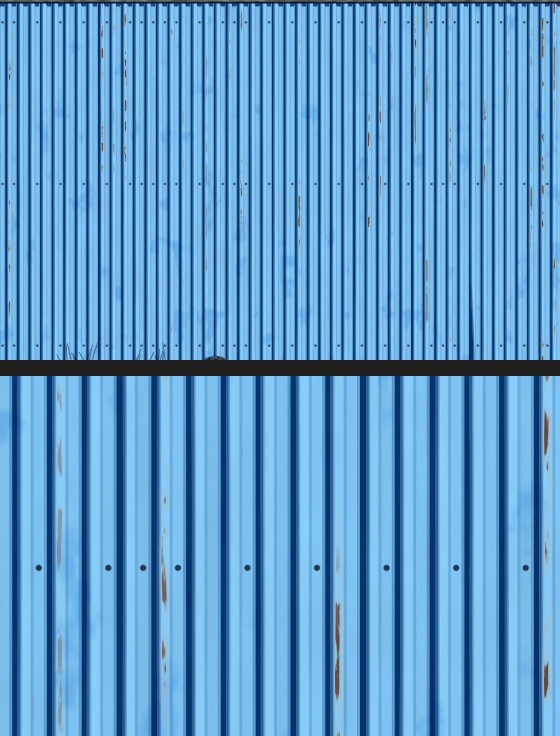
Top: the whole. Bottom: its middle third, enlarged.
Write a WebGL 2 fragment shader that draws this texture.

```glsl
#version 300 es
precision highp float;

uniform vec2 u_resolution;
out vec4 outColor;

const float RIBS = 48.3;
const float RIB_SHIFT = 0.405;
const vec3 PAINT = vec3(0.49, 0.76, 0.94);
const vec3 SLOPE = vec3(0.34, 0.59, 0.79);
const vec3 HALF_SHADE = vec3(0.16, 0.38, 0.59);
const vec3 SHADE = vec3(0.02, 0.20, 0.43);
const vec3 INK = vec3(0.03, 0.07, 0.16);
const vec3 RAIL = vec3(0.35, 0.39, 0.41);
const vec3 BARE = vec3(0.64, 0.73, 0.78);
const vec3 RUST = vec3(0.38, 0.23, 0.15);

float hash(vec2 p) {
  vec3 q = fract(p.xyx * vec3(0.1031, 0.1030, 0.0973));
  q += dot(q, q.yzx + 33.33);
  return fract((q.x + q.y) * q.z);
}

float noise(vec2 p) {
  vec2 i = floor(p), f = fract(p);
  f = f * f * (3.0 - 2.0 * f);
  return mix(mix(hash(i), hash(i + vec2(1, 0)), f.x),
             mix(hash(i + vec2(0, 1)), hash(i + vec2(1, 1)), f.x), f.y);
}

float fbm(vec2 p) {
  float sum = 0.0, gain = 0.5;
  for (int i = 0; i < 4; i++) {
    sum += gain * noise(p);
    p = p * 2.03 + 17.0;
    gain *= 0.5;
  }
  return sum;
}

// Soft-edged interval from a to b
float band(float x, float a, float b, float aa) {
  return clamp((x - a) / aa + 0.5, 0.0, 1.0) * clamp((b - x) / aa + 0.5, 0.0, 1.0);
}

float fill(float d, float aa) {
  return 1.0 - smoothstep(-aa, aa, d);
}

float segment(vec2 p, vec2 a, vec2 b) {
  vec2 v = b - a;
  return length(p - a - v * clamp(dot(p - a, v) / dot(v, v), 0.0, 1.0));
}

// Cross-section of one rib: shadow, lit crest, slope, flat pan
vec3 ribColor(float f, float id, float y, float aa) {
  float widen = 0.04 * (hash(vec2(id, 3.0)) - 0.5) + 0.012 * (noise(vec2(id * 7.0, y * 9.0)) - 0.5);
  float bend = id == 40.0 ? 0.22 * smoothstep(0.24, 0.0, y) : 0.0;
  float edge = 0.21 + widen + bend;
  vec3 col = PAINT * (0.98 + 0.04 * hash(vec2(id, 8.0)));
  col = mix(col, PAINT * vec3(1.08, 1.05, 1.03), band(f, 0.34, 0.56, aa));
  col = mix(col, mix(PAINT, SLOPE, 0.55), band(f, 0.58, 0.66, aa));
  col = mix(col, SLOPE, band(f, edge + 0.06, edge + 0.11, aa));
  col = mix(col, HALF_SHADE, band(f, edge, edge + 0.07, aa));
  col = mix(col, SLOPE, max(band(f, 0.0, 0.05, aa), band(f, 0.96, 1.1, aa)));
  return mix(col, SHADE, band(f, 0.045, edge, aa));
}

// Scraped paint with rusted cores, running down some crests
vec3 weather(vec3 col, float f, float id, vec2 uv, float aa) {
  float worn = smoothstep(0.62, 0.95, hash(vec2(id, 21.0)) + 0.14 * uv.x);
  float reach = noise(vec2(id * 13.7, uv.y * 5.0)) + 0.25 * uv.y;
  float grain = fbm(vec2(f * 5.0 + id * 9.0, uv.y * 34.0));
  float lane = 0.40 + 0.05 * (noise(vec2(id * 5.0, uv.y * 18.0)) - 0.5);
  float bare = band(f, lane - 0.10, lane + 0.14, aa + 0.06);
  col = mix(col, BARE, 0.7 * bare * worn * smoothstep(0.40, 0.85, reach) * smoothstep(0.25, 0.6, grain));
  float core = band(f, lane - 0.05, lane + 0.07, aa);
  float rust = smoothstep(0.48, 0.62, grain) * smoothstep(0.55, 0.85, reach);
  return mix(col, RUST, 0.9 * core * worn * rust);
}

// Screws in three rows, mostly on every second pan
float screws(float f, float id, vec2 uv, float aspect, float px) {
  float hit = 0.0;
  float kept = max(step(mod(id, 2.0), 0.5), step(0.8, hash(vec2(id, 5.0))));
  for (int i = 0; i < 3; i++) {
    float row = 0.04 + 0.449 * float(i);
    vec2 d = vec2((f - 0.81) / RIBS * aspect, uv.y - row);
    hit = max(hit, fill(length(d) - 0.0028, px) * kept);
  }
  return hit;
}

// Thin blades rising from the ground in two clumps
float grass(vec2 p, float px) {
  float hit = 0.0;
  for (int i = 0; i < 18; i++) {
    float k = float(i);
    float clump = mod(k, 2.0) < 0.5 ? 0.21 : 0.42;
    vec2 root = vec2(clump + 0.09 * (hash(vec2(k, 1.0)) - 0.5), -0.005);
    vec2 tip = root + vec2(0.04 * (hash(vec2(k, 2.0)) - 0.5), 0.015 + 0.04 * hash(vec2(k, 4.0)));
    hit = max(hit, fill(segment(p, root, tip) - 0.0007, px));
  }
  return hit;
}

void main() {
  vec2 uv = gl_FragCoord.xy / u_resolution;
  float aspect = u_resolution.x / u_resolution.y;
  vec2 p = vec2(uv.x * aspect, uv.y);
  float px = 1.0 / u_resolution.y;
  float aa = RIBS / u_resolution.x;
  float x = uv.x * RIBS - RIB_SHIFT, id = floor(x), f = fract(x);

  // Painted sheet with faint stains
  vec3 col = ribColor(f, id, uv.y, aa);
  col *= 0.97 + 0.06 * fbm(vec2(x * 1.5, uv.y * 14.0));
  float stain = smoothstep(0.66, 0.8, fbm(p * vec2(24.0, 16.0)) + 0.08 * (1.0 - uv.y));
  col = mix(col, col * vec3(0.72, 0.86, 0.96), 0.6 * stain);
  col = weather(col, f, id, uv, aa);
  col = mix(col, INK, 0.8 * screws(f, id, uv, aspect, px));

  // Top rail and its stepped shadow
  float drop = mix(0.991, 0.982, band(f, 0.60, 1.0, aa));
  col = mix(col, SHADE, 0.85 * fill(drop - uv.y, px));
  col = mix(col, INK, fill(0.991 - uv.y, px));
  col = mix(col, RAIL * (0.6 + 0.9 * noise(p * vec2(70.0, 300.0))), fill(0.995 - uv.y, px));

  // Ground clutter
  col = mix(col, INK, 0.7 * grass(p, px));
  float mound = length((p - vec2(0.598, -0.012)) * vec2(0.6, 1.0)) - 0.023;
  col = mix(col, mix(INK, RAIL, noise(p * 160.0)), fill(mound, px));
  outColor = vec4(col, 1.0);
}
```
